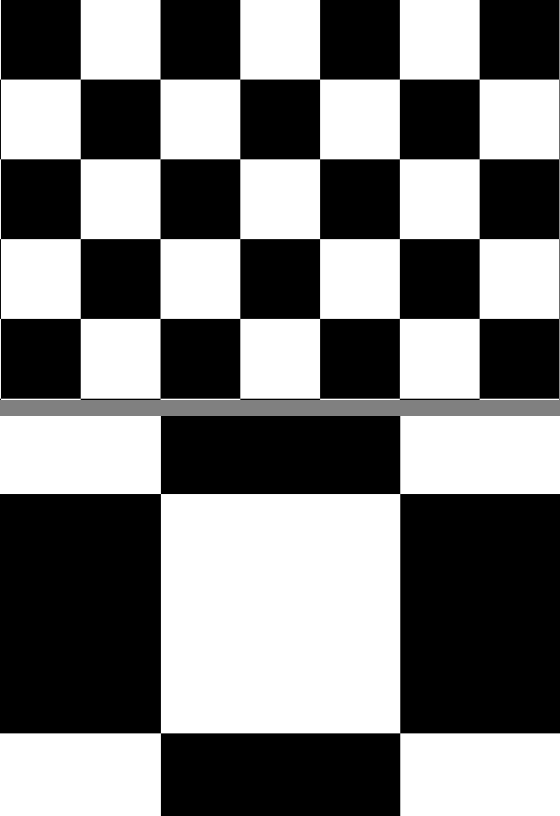
Top: the whole. Bottom: its middle third, enlarged.
Write a Shadertoy shader that draws this pattern.

```glsl
// Black and white checkerboard, seven squares across and five down, with thin slivers at the left and bottom.
#define CELL_SIZE (73.0 / 366.0)            // side of a square, in canvas heights
#define BOARD_ORIGIN (vec2(0.88, 1.2) / 366.0) // lower left corner of the first full square
#define DARK_COLOR vec3(0.0)
#define LIGHT_COLOR vec3(1.0)

// Signed distance to the nearest grid line, in cells: positive in even cells, negative in odd ones.
vec2 gridDistance(vec2 cell) {
    return 0.5 - abs(mod(cell + 0.5, 2.0) - 1.0);
}

void mainImage(out vec4 fragColor, in vec2 fragCoord) {
    vec2 position = fragCoord / iResolution.y;
    vec2 cell = (position - BOARD_ORIGIN) / CELL_SIZE;

    // Square waves along both axes, box filtered over one pixel.
    float cellPixels = CELL_SIZE * iResolution.y;
    vec2 wave = clamp(2.0 * cellPixels * gridDistance(cell), -1.0, 1.0);

    // Cells whose column and row have equal parity are dark.
    float light = 0.5 - 0.5 * wave.x * wave.y;
    fragColor = vec4(mix(DARK_COLOR, LIGHT_COLOR, light), 1.0);
}
```
